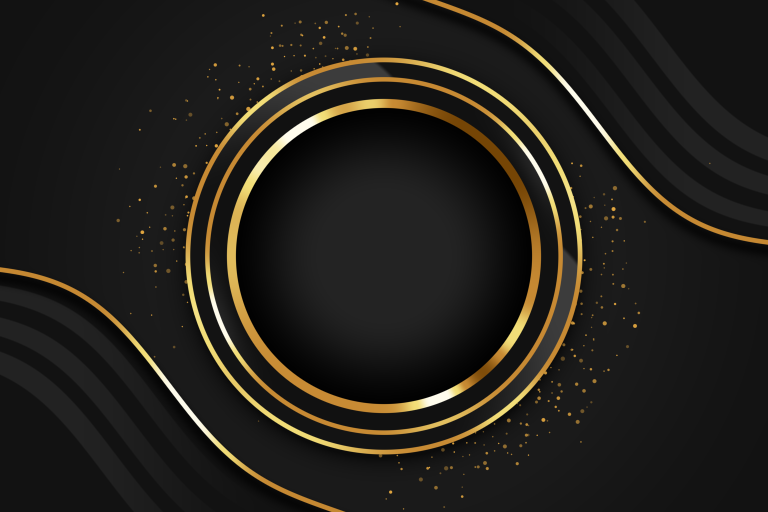
This background is drawn by a Shadertoy shader. Its source:

```glsl
// Black and gold backdrop: three metallic rings around a dark dish, with gold
// sparkles beside them and a swooping gold line with satin bands in two corners.
// Rings are distance bands lit by angular lobes; the corners share one half turn.

float hash(vec2 p) {
    vec3 q = fract(vec3(p.xyx) * 0.1031);
    q += dot(q, q.yzx + 33.33);
    return fract((q.x + q.y) * q.z);
}

// Metal colour from bronze (0) through gold and pale yellow to white (1).
vec3 gold(float t) {
    vec3 c = mix(vec3(0.46, 0.27, 0.02), vec3(0.78, 0.54, 0.20), smoothstep(0.0, 0.5, t));
    c = mix(c, vec3(0.95, 0.87, 0.47), smoothstep(0.5, 0.8, t));
    return mix(c, vec3(1.0, 0.99, 0.93), smoothstep(0.8, 1.0, t));
}

// Soft highlight around an angle given in degrees.
float lobe(float angle, float degrees, float sharpness) {
    return exp((cos(angle - radians(degrees)) - 1.0) * sharpness);
}

// Coverage of a stroke with the given half width.
float stroke(float d, float halfWidth, float px) {
    return 1.0 - smoothstep(-0.7 * px, 0.7 * px, abs(d) - halfWidth);
}

// Signed distance to the S curve, positive toward the corner.
float swoop(vec2 p) {
    float u = p.x - 0.422;
    float th = tanh(5.6 * u);
    float left = max(-u, 0.0);
    float y = 0.25 - 0.235 * th + 0.7 * left * left * left;
    float slope = -1.316 * (1.0 - th * th) - 2.1 * left * left;
    return (p.y - y) / sqrt(1.0 + slope * slope);
}

// Gold specks on a jittered grid, dense beside two opposite arcs of the ring.
vec3 sparkles(vec3 col, vec2 p, float cell, float seed, float px) {
    vec2 id = floor(p / cell);
    vec2 jitter = vec2(hash(id + seed), hash(id + seed + 17.0));
    vec2 center = (id + 0.2 + 0.6 * jitter) * cell;
    float r = length(center);
    float arc = abs(cos(atan(center.y, center.x) - 2.55));
    float density = smoothstep(0.4, 0.85, arc) * (1.0 - smoothstep(0.38, 0.56, r));
    float size = mix(0.0012, 0.0042, pow(hash(id + seed + 41.0), 2.5));
    float dot_ = 1.0 - smoothstep(-0.7 * px, 0.7 * px, length(p - center) - size);
    float present = step(hash(id + seed + 73.0), density * 0.75);
    return mix(col, vec3(0.90, 0.66, 0.25), dot_ * present * mix(0.35, 1.0, hash(id + seed + 97.0)));
}

void mainImage(out vec4 fragColor, in vec2 fragCoord) {
    float px = 1.0 / iResolution.y;
    vec2 p = (fragCoord - 0.5 * iResolution.xy) * px;
    float r = length(p);
    float a = atan(p.y, p.x);

    // Charcoal ground with a faint central glow.
    vec3 col = vec3(mix(0.115, 0.072, smoothstep(0.3, 0.85, r)));

    // Corner panels: satin bands are copies of the curve moved outward.
    float side = dot(p, vec2(0.6, 0.8)) < 0.0 ? -1.0 : 1.0;
    vec2 q = p * side;
    float d = swoop(q);
    col = mix(col, vec3(0.07), smoothstep(-px, px, d));
    for (int i = 0; i < 3; i++) {
        float k = float(i);
        float start = 0.035 + 0.068 * k;
        float d0 = swoop(q - start * vec2(0.6, 0.8));
        float d1 = swoop(q - (start + 0.033 + 0.005 * k) * vec2(0.6, 0.8));
        float band = smoothstep(-px, px, d0) * (1.0 - smoothstep(-px, px, d1));
        col += 0.065 * band * smoothstep(0.2, 0.65, q.x);
    }

    // Gold line with its shadow falling downward.
    float shade = swoop(q + vec2(0.0, 0.016 * side));
    col *= 1.0 - 0.65 * exp(-shade * shade / 0.0002);
    float shine = (q.x - 0.39) / 0.11;
    vec3 lineGold = gold(0.46 + 0.56 * exp(-shine * shine));
    col = mix(col, lineGold, stroke(d, 0.0046, px));

    // Ring drop shadow, then the specks.
    float fall = max(length(p + vec2(0.0, 0.012)) - 0.383, 0.0);
    col *= 1.0 - 0.6 * exp(-fall / 0.022);
    col = sparkles(col, p, 0.021, 3.0, px);
    col = sparkles(col, p + 0.007, 0.033, 211.0, px);

    // Dark plate with glassy reflections mirrored across its diagonal.
    vec2 w = p.x > p.y ? p.yx : p;
    float b = atan(w.y, w.x) - 3.0 * (r - 0.364);
    float gloss = smoothstep(1.55, 1.59, b) * (1.0 - smoothstep(1.9, 2.8, b));
    float sheen = lobe(a, 30.0, 25.0) + lobe(a, 201.0, 25.0);
    float plate = r > 0.345 ? 0.075 + 0.16 * gloss : 0.065 + 0.08 * sheen * smoothstep(0.3, 0.345, r);
    col = mix(col, vec3(plate), 1.0 - smoothstep(-px, px, r - 0.383));

    // Recessed dish, black at its rim.
    float dish = 0.137 * (1.0 - smoothstep(0.12, 0.31, r));
    col = mix(col, vec3(dish), 1.0 - smoothstep(-px, px, r - 0.295));

    // Metallic rings from outside to inside.
    float outer = 0.48 + 0.3 * (lobe(a, 60.0, 9.0) + lobe(a, -118.0, 9.0))
        + 0.32 * (lobe(a, 131.0, 40.0) + lobe(a, -51.0, 40.0))
        + 0.34 * (lobe(a, 16.0, 18.0) + lobe(a, -164.0, 18.0));
    float middle = 0.48 + 0.56 * (lobe(a, 30.0, 22.0) + lobe(a, 201.0, 22.0))
        + 0.2 * (lobe(a, 115.0, 20.0) + lobe(a, -70.0, 20.0));
    float inner = 0.52 - 0.6 * lobe(a, 45.0, 5.0) - 0.5 * lobe(a, -50.0, 60.0)
        + 0.55 * (lobe(a, 123.0, 45.0) + lobe(a, -68.0, 45.0))
        + 0.32 * (lobe(a, 145.0, 50.0) + lobe(a, -32.0, 50.0))
        + 0.3 * lobe(a, 94.0, 70.0) + 0.15 * lobe(a, 180.0, 8.0);
    col = mix(col, gold(outer), stroke(r - 0.383, 0.0046, px));
    col = mix(col, gold(middle), stroke(r - 0.345, 0.0044, px));
    col = mix(col, gold(inner), stroke(r - 0.298, 0.0088, px));

    fragColor = vec4(col, 1.0);
}
```
